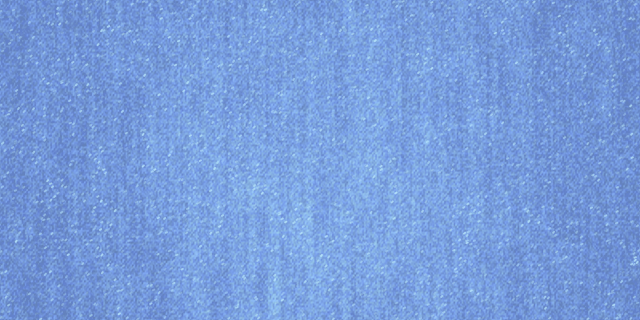
Write a Shadertoy shader that draws this texture.

```glsl
float hash(vec2 p) {
    vec3 q = fract(vec3(p.xyx) * 0.1031);
    q += dot(q, q.yzx + 33.33);
    return fract((q.x + q.y) * q.z);
}

// Smooth value noise, centred on zero
float noise(vec2 p) {
    vec2 i = floor(p), f = fract(p);
    f = f * f * (3.0 - 2.0 * f);
    float low = mix(hash(i), hash(i + vec2(1, 0)), f.x);
    float high = mix(hash(i + vec2(0, 1)), hash(i + vec2(1, 1)), f.x);
    return mix(low, high, f.y) - 0.5;
}

// Short slanted pale threads scattered one per cell
float flecks(vec2 p) {
    vec2 cell = floor(p);
    float glow = 0.0;
    for (int y = -1; y <= 1; y++) {
        for (int x = -1; x <= 1; x++) {
            vec2 id = cell + vec2(x, y);
            vec2 centre = id + 0.15 + 0.7 * vec2(hash(id + 17.0), hash(id + 59.0));
            vec2 along = normalize(vec2(1.0, 0.4 + hash(id + 83.0)));
            vec2 d = p - centre;
            d -= along * clamp(dot(d, along), -0.2, 0.2);
            float strength = pow(hash(id + 131.0), 9.0);
            glow = max(glow, strength * smoothstep(0.46, 0.06, length(d)));
        }
    }
    return glow;
}

void mainImage(out vec4 fragColor, in vec2 fragCoord) {
    vec2 p = fragCoord / iResolution.y;

    // Broad light, brightest below the middle
    float edge = length((p - vec2(1.05, 0.38)) * vec2(0.82, 0.7));
    float shade = 0.62 - 0.47 * smoothstep(0.0, 1.0, edge);

    // Vertical yarn streaks and soft wear
    shade += 0.26 * noise(p * vec2(120.0, 3.0));
    shade += 0.17 * noise(p * vec2(38.0, 1.5) + 40.0);
    float wear = noise(p * vec2(16.0, 10.0) + 90.0);
    shade += 0.18 * wear;

    // Diagonal twill and fibre grain
    float wobble = noise(p * 25.0 + 7.0);
    shade += 0.07 * sin(6.2832 * dot(p, vec2(82.0, -66.0)) + 2.0 * wobble);
    shade += 0.68 * noise(p * vec2(200.0, 165.0) + 200.0);

    vec3 indigo = vec3(0.39, 0.51, 0.775);
    vec3 denim = vec3(0.475, 0.625, 0.885);
    vec3 sky = vec3(0.57, 0.755, 0.94);
    vec3 color = mix(indigo, denim, clamp(shade * 2.0, 0.0, 1.0));
    color = mix(color, sky, clamp(shade * 2.0 - 1.0, 0.0, 1.2));

    // Uneven dye, then pale flecks
    color.b += 0.09 * noise(p * 150.0 + 310.0);
    float pale = (0.72 + 0.5 * wear) * flecks(p * 90.0);
    color = mix(color, vec3(0.72, 0.90, 0.98), pale);
    fragColor = vec4(color, 1.0);
}
```
